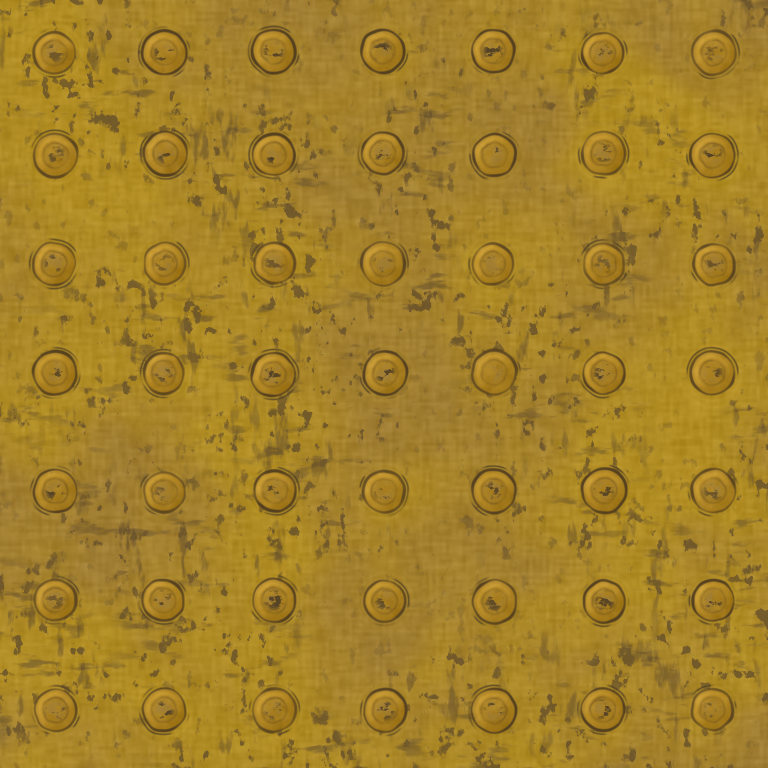
Give the GLSL for this texture, as a Shadertoy shader.

```glsl
// Worn yellow tactile paving: seven by seven round studs on a scuffed, stained slab.

float hash(vec2 p) {
    vec3 q = fract(vec3(p.xyx) * 0.1031);
    q += dot(q, q.yzx + 33.33);
    return fract((q.x + q.y) * q.z);
}

float noise(vec2 p) {
    vec2 i = floor(p), f = fract(p);
    f = f * f * (3.0 - 2.0 * f);
    return mix(mix(hash(i), hash(i + vec2(1, 0)), f.x),
               mix(hash(i + vec2(0, 1)), hash(i + vec2(1, 1)), f.x), f.y);
}

float fbm(vec2 p) {
    float sum = 0.0, amp = 0.533;
    for (int i = 0; i < 4; i++) {
        sum += amp * noise(p);
        p = mat2(1.6, 1.2, -1.2, 1.6) * p + 17.3;
        amp *= 0.5;
    }
    return sum;
}

// Soft-edged circular line
float ring(float d, float radius, float halfWidth, float blur) {
    return 1.0 - smoothstep(halfWidth - blur, halfWidth + blur, abs(d - radius));
}

// Slab surface: broad stains, woven grain and clustered dirt specks
vec3 slab(vec2 uv) {
    float stain = fbm(uv * 6.0 + 3.0);
    vec3 col = mix(vec3(0.625, 0.49, 0.195), vec3(0.695, 0.555, 0.14),
                   smoothstep(0.25, 0.75, stain));
    float weave = noise(uv * vec2(230, 45)) + noise(uv * vec2(45, 230) + 60.0) - 1.0;
    col += 0.045 * weave + 0.05 * (fbm(uv * 130.0) - 0.5);

    float cluster = smoothstep(0.35, 0.7, fbm(uv * 9.0 + 41.0));
    float specks = smoothstep(0.64, 0.78, fbm(uv * vec2(85, 65) + 9.0));
    float scuffs = smoothstep(0.62, 0.80, fbm(uv * vec2(75, 26) + 77.0))
                 + smoothstep(0.62, 0.80, fbm(uv * vec2(26, 75) + 120.0));
    float dirt = specks * (0.25 + 0.9 * cluster) + 0.55 * scuffs * cluster;
    return mix(col, vec3(0.37, 0.29, 0.17), clamp(dirt, 0.0, 0.75));
}

void mainImage(out vec4 fragColor, in vec2 fragCoord) {
    vec2 uv = fragCoord / iResolution.xy;
    vec2 grid = uv * 7.0;
    vec2 id = floor(grid);
    float blur = max(7.0 / min(iResolution.x, iResolution.y), 0.009);
    vec3 col = slab(uv);

    // Stud centre: the upper middle rows sit higher, plus a small jitter
    float raised = step(2.5, id.y) - step(5.5, id.y);
    vec2 centre = vec2(0.0, 0.025 + 0.068 * raised);
    centre += 0.025 * (vec2(hash(id + 5.0), hash(id + 19.0)) - 0.5);
    vec2 p = fract(grid) - 0.5 - centre;
    float d = length(p);
    vec2 dir = p / max(d, 0.001);
    vec2 seed = id * 7.31 + 2.7;
    float wear = hash(id + 31.0);
    float radius = 0.183 + 0.018 * hash(id + 53.0);
    float wobble = d + 0.014 * (noise(dir * 2.0 + seed) - 0.5);

    // Cleaner yellow halo with faint ripples around the stud
    float halo = exp(-22.0 * d * d);
    col = mix(col, vec3(0.71, 0.56, 0.12), 0.55 * halo);
    col += 0.03 * halo * sin(d * 105.0) * smoothstep(0.18, 0.22, d);

    // Dome body, lit from the upper left
    float body = 1.0 - smoothstep(radius - blur, radius + blur, wobble);
    float light = dot(p, vec2(-0.7, 0.7)) / radius;
    vec3 dome = vec3(0.66, 0.495, 0.13) + 0.06 * light;
    dome += 0.11 * (fbm(grid * 13.0) - 0.5);
    col = mix(col, dome, 0.85 * body);

    // Bright shoulder and the darker rim of the flat top
    float shoulder = ring(wobble, 0.148, 0.016, 0.018);
    col += vec3(0.08, 0.065, 0.025) * shoulder * smoothstep(-0.8, 0.8, light);
    float topRim = ring(wobble, 0.113, 0.006, blur + 0.006);
    col = mix(col, vec3(0.43, 0.32, 0.13),
              topRim * (0.15 + 0.6 * noise(dir * 1.5 + seed + 8.0)));

    // Grimy outline, broken and uneven from stud to stud
    float grime = noise(dir * 1.4 + seed + 23.0);
    float outline = ring(wobble, radius, 0.006 + 0.01 * grime, blur);
    col = mix(col, vec3(0.30, 0.225, 0.12),
              outline * clamp(0.3 + 0.35 * wear + 0.45 * grime, 0.0, 0.9));

    // Stray partial arc outside the outline
    float arc = ring(wobble, radius + 0.032, 0.007, blur);
    arc *= smoothstep(0.5, 0.8, noise(dir * 1.6 + seed + 47.0));
    col = mix(col, vec3(0.31, 0.25, 0.15), 0.8 * arc);

    // Rubbed grey centre with dark scratches
    float top = 1.0 - smoothstep(0.045, 0.12, d);
    float rubbed = smoothstep(0.35, 0.65, fbm(grid * 15.0 + 90.0));
    col = mix(col, vec3(0.61, 0.49, 0.25), 0.55 * top * rubbed);
    float scratch = smoothstep(0.53, 0.70, fbm(grid * vec2(17, 24) + 33.0));
    col = mix(col, vec3(0.29, 0.23, 0.15), top * scratch * (0.45 + 0.5 * wear));

    fragColor = vec4(clamp(col, 0.0, 1.0), 1.0);
}
```
